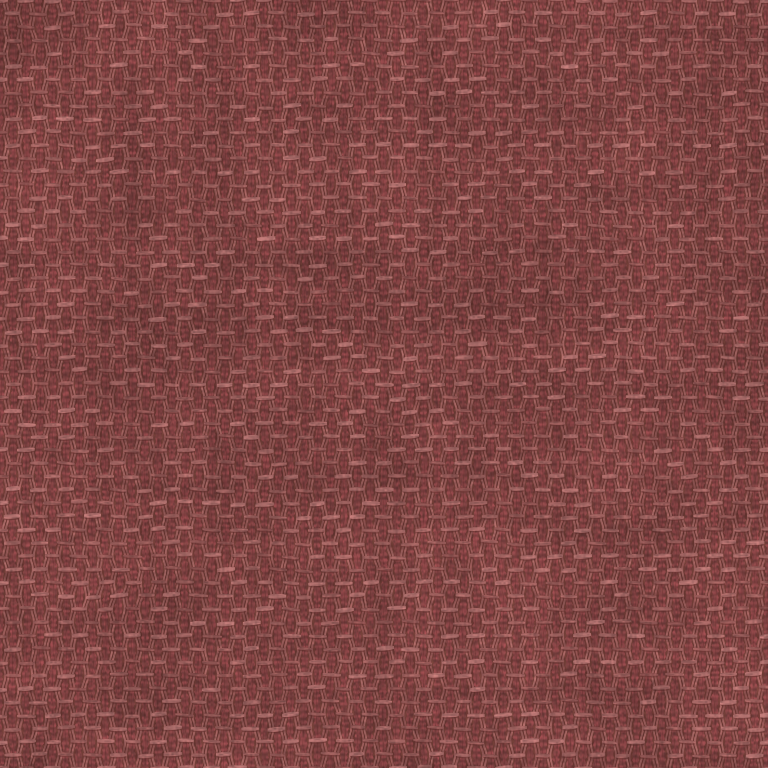
Write a Shadertoy shader that draws this texture.

```glsl
// Rose-red basket weave: short staggered weft floats over upright warp strands and knotted cores.
#define ROWS 58.0        // weft rows; floats repeat 29 times across
#define FLOAT_LENGTH 0.64
#define FLOAT_WIDTH 0.15
#define ZIGZAG 0.09
#define STRAND_WIDTH 0.075
#define STRAND_GAP 0.115
#define WEAR 0.16

const float PI = 3.14159265;
const vec3 SHADE = vec3(0.37, 0.18, 0.17);
const vec3 BROWN = vec3(0.44, 0.25, 0.22);
const vec3 ROSE = vec3(0.49, 0.265, 0.26);
const vec3 CORE = vec3(0.51, 0.245, 0.255);
const vec3 PALE = vec3(0.58, 0.355, 0.345);
const vec3 GLINT = vec3(0.67, 0.43, 0.42);

float hash(vec2 p) {
    vec3 a = fract(vec3(p.xyx) * 0.1031);
    a += dot(a, a.yzx + 33.33);
    return fract((a.x + a.y) * a.z);
}

float noise(vec2 p) {
    vec2 i = floor(p), f = fract(p);
    f = f * f * (3.0 - 2.0 * f);
    return mix(mix(hash(i), hash(i + vec2(1, 0)), f.x),
               mix(hash(i + vec2(0, 1)), hash(i + vec2(1, 1)), f.x), f.y);
}

float fbm(vec2 p) {
    float sum = 0.0, gain = 0.5;
    for (int i = 0; i < 4; i++) {
        sum += gain * noise(p);
        p = p * 2.03 + 17.1;
        gain *= 0.5;
    }
    return sum;
}

// Antialiased coverage of a signed distance
float cover(float d, float pixel) {
    return smoothstep(0.6 * pixel, -0.6 * pixel, d);
}

// Knotted core and paired strands behind the floats
vec3 warpLayer(vec2 q, float pixel) {
    float pairIndex = floor(q.x);
    float side = mod(pairIndex, 2.0) < 0.5 ? 1.0 : -1.0;
    float edge = q.x - pairIndex - 0.5 + side * ZIGZAG * cos(PI * q.y);
    float column = pairIndex + step(0.0, edge);
    vec2 local = vec2(q.x - column, q.y + mod(column, 2.0));

    float fibre = noise(vec2(q.x * 7.0, q.y * 2.2));
    vec3 col = mix(SHADE, BROWN, 0.2 + 0.7 * fibre);

    // Upright core, pinched into soft knots and split down its middle
    float pitch = local.y * 2.0 + 0.8 * noise(vec2(column * 7.3, q.y * 0.8));
    float pinch = 0.5 + 0.5 * cos(2.0 * PI * pitch);
    float open = 0.5 - 0.5 * cos(PI * local.y);
    float coreRadius = 0.14 + 0.07 * open + 0.07 * pinch + 0.10 * (noise(q * 3.0) - 0.5);
    float gleam = noise(vec2(q.x * 6.0, q.y * 5.0) + 40.0);
    vec3 core = mix(ROSE, CORE, gleam) * (0.78 + 0.22 * gleam + 0.14 * pinch);
    col = mix(col, core, cover(abs(local.x) - coreRadius, pixel));
    float split = abs(local.x + 0.16 * (noise(q * 1.7) - 0.5)) - 0.03;
    col = mix(col, SHADE, 0.45 * cover(split, pixel));

    // Two strands run along each column boundary
    float strand = abs(abs(edge) - STRAND_GAP) - STRAND_WIDTH;
    float sheen = noise(vec2(column * 5.0 + side, q.y * 1.3));
    vec3 yarn = mix(ROSE, PALE, 0.35 + 0.85 * sheen) * (0.88 + 0.22 * fibre);
    col = mix(col, yarn, 0.95 * cover(strand, pixel));
    return mix(col, SHADE, 0.55 * cover(abs(edge) - 0.025, pixel));
}

// Horizontal floats, offset by half a repeat on alternate rows
vec3 addFloat(vec3 col, vec2 q, float pixel) {
    float row = floor(q.y + 0.5);
    float centre = 2.0 * floor((q.x - row) * 0.5 + 0.5) + row;
    vec2 id = vec2(centre, row);
    float tint = hash(id + 3.7);
    vec2 local = q - id - vec2(0.12, 0.14) * (vec2(hash(id), hash(id + 9.2)) - 0.5);
    local.y -= 0.14 * (tint - 0.5) * local.x;

    float reach = FLOAT_LENGTH * (0.85 + 0.25 * hash(id + 21.3));
    float taper = 1.0 - 0.4 * pow(min(abs(local.x) / reach, 1.0), 3.0);
    float girth = FLOAT_WIDTH * (0.75 + 0.45 * tint) * taper;
    float body = max(abs(local.x) - reach, abs(local.y) - girth);
    float shadow = max(abs(local.x) - reach + 0.06, abs(local.y + 0.06) - girth - 0.04);
    col = mix(col, SHADE, 0.55 * cover(shadow, pixel));

    // Fibre streaks and a soft highlight along the yarn
    float streak = noise(vec2(q.x * 2.5, q.y * 9.0));
    float roundness = 1.0 - pow(abs(local.y) / girth, 2.0);
    float rowTone = noise(vec2(q.x * 0.2, row * 3.1));
    float light = 0.06 + 0.42 * tint + 0.30 * rowTone + 0.2 * roundness;
    vec3 yarn = mix(ROSE, PALE, smoothstep(0.0, 0.6, light));
    yarn = mix(yarn, GLINT, smoothstep(0.45, 0.9, light));
    return mix(col, yarn * (0.87 + 0.22 * streak), 0.95 * cover(body, pixel));
}

void mainImage(out vec4 fragColor, in vec2 fragCoord) {
    vec2 uv = fragCoord / iResolution.y;
    float pixel = ROWS / iResolution.y;
    vec2 q = uv * ROWS;

    // Slight hand-woven wander
    q += 0.22 * (vec2(noise(q * 0.35), noise(q * 0.3 + 50.0)) - 0.5);
    vec3 col = addFloat(warpLayer(q, pixel), q, pixel);

    // Cloudy wear, uneven weft and warp bands, and fine lint
    float cloud = fbm(uv * vec2(6.0, 8.0)) - 0.47;
    float weftBand = noise(vec2(uv.x * 5.0, q.y * 0.9)) - 0.5;
    float warpBand = noise(vec2(q.x * 0.8, uv.y * 5.0) + 80.0) - 0.5;
    float lint = noise(q * 6.0) - 0.5;
    col *= 1.02 + WEAR * (cloud + 0.5 * weftBand + 0.5 * warpBand) + 0.2 * lint;
    fragColor = vec4(clamp(col, 0.0, 1.0), 1.0);
}
```
